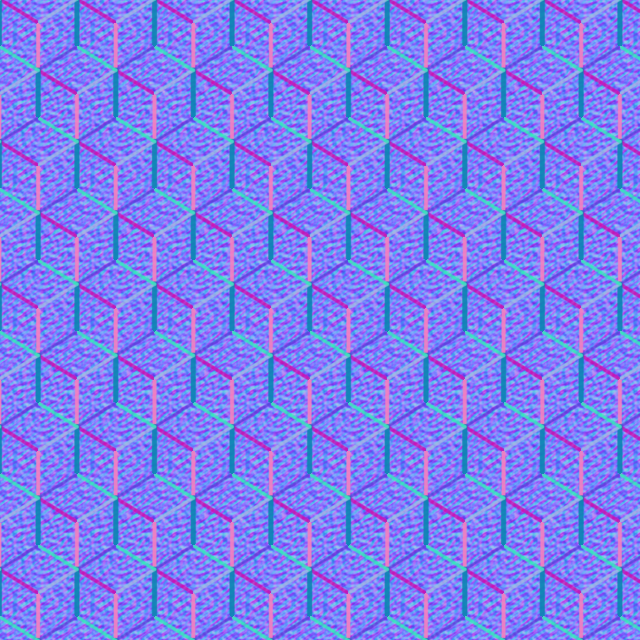
Reproduce this texture map procedurally as a Shadertoy shader.

```glsl
// Tangent-space normal map of tumbling blocks: grained faces with bevelled edges.

const float TAU = 6.2831853;
const vec2  CELL = vec2(0.1212, 0.2228);     // one repeat, holding two staggered hubs
const vec2  HUB = vec2(0.0596, -0.0010);     // position of the first hub
const float EDGE_SOFTNESS = 0.0016;
const float EDGE_STRENGTH = 0.92;
const float STEP_COUNT = 9.0;                // stair steps along a slanted edge
const float STEP_DEPTH = 0.22;

// Integer matrices from cell to noise lattice, so the grain repeats with the cell.
const mat2  STREAK_LATTICE = mat2(7.0, -12.0, 9.0, 31.0);
const mat2  GRAIN_LATTICE = mat2(17.0, 0.0, 0.0, 31.0);
const float STREAK_HEIGHT = 0.0027;
const float GRAIN_HEIGHT = 0.0018;
const float SLOPE_STEP = 0.0008;

// Edge colour and half width, clockwise from the upward edge.
const vec4 EDGES[6] = vec4[6](
    vec4(0.96, 0.50, 0.75, 0.0031),   // pink
    vec4(0.36, 0.25, 0.86, 0.0022),   // violet
    vec4(0.80, 0.06, 0.69, 0.0028),   // magenta
    vec4(0.04, 0.52, 0.70, 0.0040),   // teal
    vec4(0.63, 0.72, 0.89, 0.0025),   // pale grey
    vec4(0.20, 0.92, 0.73, 0.0026));  // green

vec2 latticeGradient(vec2 id) {
    uvec2 k = uvec2(id);
    uint h = k.x * 1597u + k.y * 51749u + 977u;
    h = (h ^ (h >> 15)) * 739391u;
    h = (h ^ (h >> 13)) * 668265u;
    h ^= h >> 16;
    float angle = TAU * float(h & 1023u) / 1024.0;
    return vec2(cos(angle), sin(angle));
}

// Gradient noise that repeats over every unit step of the cell coordinate.
float periodicNoise(vec2 cellPos, mat2 lattice) {
    mat2 adjugate = mat2(lattice[1][1], -lattice[0][1], -lattice[1][0], lattice[0][0]);
    float period = determinant(lattice);
    vec2 p = lattice * cellPos;
    vec2 base = floor(p), f = p - base;
    vec2 w = f * f * f * (f * (f * 6.0 - 15.0) + 10.0);
    float sum = 0.0;
    for (int i = 0; i < 4; i++) {
        vec2 corner = vec2(i & 1, i >> 1);
        vec2 id = floor(mod(adjugate * (base + corner) + 0.5, period));
        vec2 blend = mix(1.0 - w, w, corner);
        sum += blend.x * blend.y * dot(latticeGradient(id), f - corner);
    }
    return sum;
}

float surfaceHeight(vec2 p) {
    vec2 cellPos = p / CELL;
    return STREAK_HEIGHT * periodicNoise(cellPos, STREAK_LATTICE)
         + GRAIN_HEIGHT * periodicNoise(cellPos, GRAIN_LATTICE);
}

vec3 faceColor(vec2 p) {
    float h = surfaceHeight(p);
    vec2 slope = vec2(surfaceHeight(p + vec2(SLOPE_STEP, 0.0)) - h,
                      surfaceHeight(p + vec2(0.0, SLOPE_STEP)) - h) / SLOPE_STEP;
    return 0.5 + 0.5 * normalize(vec3(-slope, 1.0));
}

// Offset from the nearest hub of the staggered grid.
vec2 hubOffset(vec2 p) {
    vec2 a = (fract(p / CELL + 0.5) - 0.5) * CELL;
    vec2 b = (fract(p / CELL) - 0.5) * CELL;
    vec2 metric = vec2(sqrt(3.0), 3.0) / CELL;
    return length(a * metric) < length(b * metric) ? a : b;
}

void mainImage(out vec4 fragColor, in vec2 fragCoord) {
    float pixel = 1.0 / iResolution.y;
    vec2 p = fragCoord * pixel - HUB;
    vec3 color = faceColor(p);

    // Six edges run from each hub to the corners of its hexagon.
    vec2 offset = hubOffset(p);
    float softness = max(EDGE_SOFTNESS, 0.75 * pixel);
    for (int i = 0; i < 6; i++) {
        float angle = TAU * float(i) / 6.0;
        vec2 tip = vec2(sin(angle) / sqrt(3.0), cos(angle) / 3.0) * CELL;
        float along = clamp(dot(offset, tip) / dot(tip, tip), 0.0, 1.0);
        float dist = length(offset - tip * along);
        float cover = 1.0 - smoothstep(-softness, softness, dist - EDGES[i].w);
        float steps = i % 3 == 0 ? 0.0 : 0.5 + 0.5 * cos(TAU * STEP_COUNT * along);
        color = mix(color, EDGES[i].rgb, cover * EDGE_STRENGTH * (1.0 - STEP_DEPTH * steps));
    }
    fragColor = vec4(color, 1.0);
}
```
